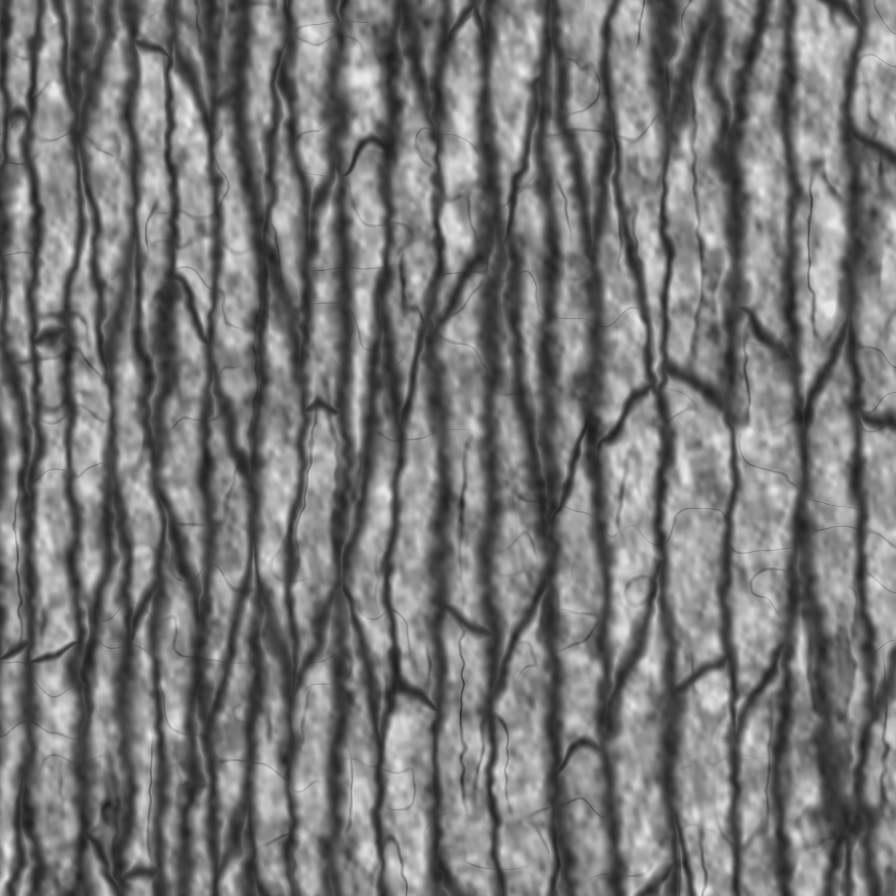
A WebGL 1 fragment shader for this texture:

```glsl
precision highp float;
uniform vec2 u_resolution;

#define ROWS 3.4            // plates along the height
#define COLUMN_DENSITY 23.0 // columns per unit at the left edge
#define COLUMN_WIDENING 5.5 // how fast columns broaden to the right
#define STRAIGHTNESS 0.55   // lower gives straighter furrows
#define FURROW_WIDTH 0.0155
#define END_CRACK_WIDTH 0.009
#define FURROW_TONE 0.21
#define PLATE_TONE 0.645
#define GRAIN 0.27

float hash(vec2 p) {
  vec3 q = fract(vec3(p.xyx) * 0.1031);
  q += dot(q, q.yzx + 33.33);
  return fract((q.x + q.y) * q.z);
}

float noise(vec2 p) {
  vec2 cell = floor(p);
  vec2 f = fract(p);
  f = f * f * (3.0 - 2.0 * f);
  float low = mix(hash(cell), hash(cell + vec2(1.0, 0.0)), f.x);
  float high = mix(hash(cell + vec2(0.0, 1.0)), hash(cell + 1.0), f.x);
  return mix(low, high, f.y);
}

// Jittered centre of the bark plate in a grid cell.
vec2 plateCentre(vec2 id) {
  vec2 jitter = vec2(hash(id + 17.0), hash(id + 61.0)) - 0.5;
  return id + 0.5 + jitter * vec2(0.55, 0.95);
}

// x: distance to the nearest crack in crack widths, y: random value of the plate.
vec2 barkPlates(vec2 p, vec2 scale) {
  vec2 metric = vec2(1.0, STRAIGHTNESS);
  vec2 base = floor(p);
  vec2 nearestId = base;
  vec2 nearest = vec2(0.0);
  float nearestSq = 1e5;
  for (int j = -2; j <= 2; j++) {
    for (int i = -1; i <= 1; i++) {
      vec2 id = base + vec2(float(i), float(j));
      vec2 centre = plateCentre(id);
      vec2 d = (centre - p) * metric;
      if (dot(d, d) < nearestSq) {
        nearestSq = dot(d, d);
        nearest = centre;
        nearestId = id;
      }
    }
  }
  float edge = 10.0;
  for (int j = -2; j <= 2; j++) {
    for (int i = -2; i <= 2; i++) {
      if (i == 0 && j == 0) continue;
      vec2 id = nearestId + vec2(float(i), float(j));
      vec2 centre = plateCentre(id);
      vec2 d = (centre - p) * metric;
      vec2 normal = metric * metric * (centre - nearest) * scale;
      float steep = length(normal);
      float dist = (dot(d, d) - nearestSq) / (2.0 * steep);
      float width = mix(END_CRACK_WIDTH, FURROW_WIDTH, abs(normal.x) / steep);
      width *= 0.6 + 0.8 * hash(id + nearestId + 200.0);
      edge = min(edge, dist / width);
    }
  }
  return vec2(edge, hash(nearestId + 91.0));
}

void main() {
  vec2 uv = gl_FragCoord.xy / min(u_resolution.x, u_resolution.y);

  // Wavering and ragged plate outlines
  vec2 warped = uv;
  warped.x += 0.016 * (noise(uv * vec2(9.0, 8.0) + 5.0) - 0.5);
  warped.x += 0.011 * (noise(uv * vec2(36.0, 24.0) + 40.0) - 0.5);
  warped.x += 0.005 * (noise(uv * 85.0 + 70.0) - 0.5);
  warped.y += 0.040 * (noise(uv * vec2(34.0, 22.0) + 90.0) - 0.5);

  // Columns are narrow on the left and broad on the right
  float column = warped.x * (COLUMN_DENSITY - COLUMN_WIDENING * warped.x);
  vec2 scale = vec2(COLUMN_DENSITY - 2.0 * COLUMN_WIDENING * uv.x, ROWS);
  vec2 plate = barkPlates(vec2(column, warped.y * ROWS) + 20.0, scale);
  float raised = smoothstep(0.0, 1.0, plate.x);

  // Mottled grain, leaning slightly
  vec2 leaning = uv + vec2(uv.y, -uv.x) * 0.25;
  float grain = 0.9 * (noise(leaning * vec2(42.0, 26.0) + 11.0) - 0.5)
              + 1.0 * (noise(leaning * vec2(85.0, 58.0) + 33.0) - 0.5)
              + 0.7 * (noise(leaning * vec2(150.0, 110.0) + 77.0) - 0.5);

  // Fine fissures along and across the plates
  float along = abs(noise(warped * vec2(34.0, 7.0) + 120.0) - 0.5);
  float across = abs(noise(warped * vec2(14.0, 24.0) + 150.0) - 0.5);
  float patches = smoothstep(0.45, 0.75, noise(uv * vec2(13.0, 9.0) + 180.0));
  float fissure = patches * (1.0 - smoothstep(0.0, 0.09, along));
  fissure = max(fissure, 0.6 * (1.0 - patches) * (1.0 - smoothstep(0.0, 0.04, across)));

  float surface = PLATE_TONE + 0.07 * (plate.y - 0.5) + GRAIN * grain - 0.22 * fissure;
  float furrow = FURROW_TONE + 0.35 * GRAIN * grain;
  float tone = mix(furrow, surface, raised);
  gl_FragColor = vec4(vec3(clamp(tone, 0.08, 0.9)), 1.0);
}
```
